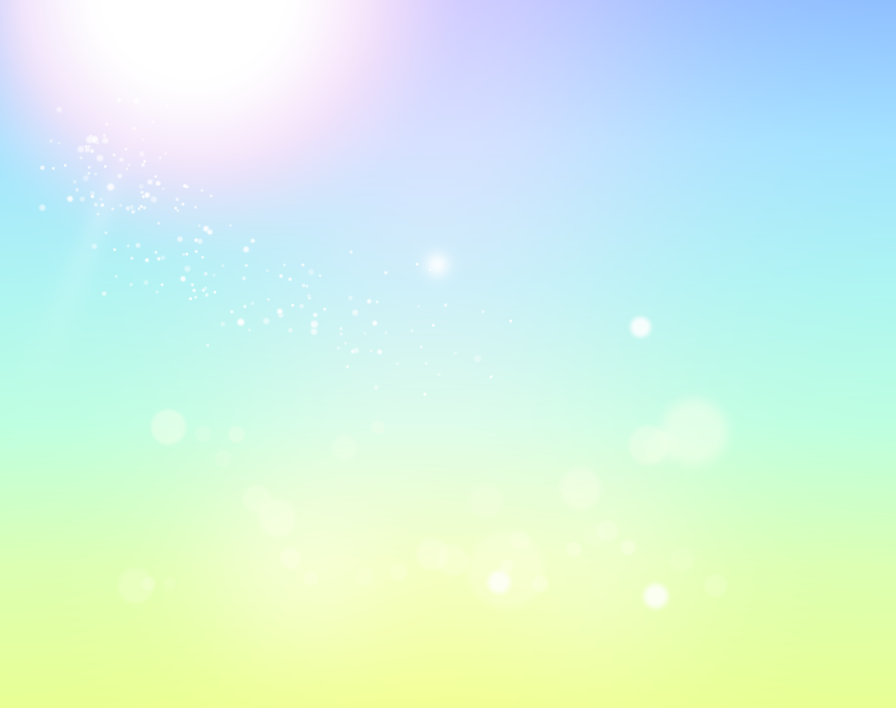
This background is drawn by a Shadertoy shader. Its source:

```glsl
// Pastel spring sky: a white sun glow above drifting dust and soft bokeh lights.

const int DUST_COUNT = 190;
const int BOKEH_COUNT = 28;
const vec2 SUN = vec2(0.215, 1.02);
const vec2 DUST_START = vec2(0.115, 0.79);
const vec2 DUST_BEND = vec2(0.20, 0.53);
const vec2 DUST_END = vec2(0.58, 0.53);
const float DUST_SPREAD = 0.075;
const float RAY_ANGLE = -0.38;
const vec3 HALO_PINK = vec3(0.98, 0.89, 0.98);
const vec3 CREAM = vec3(1.0, 1.0, 0.93);
const vec3 WHITE = vec3(1.0);

// Sky colours from bottom to top, at the centre and at the sides
const vec3 CENTRE_SKY[6] = vec3[6](
    vec3(0.95, 1.00, 0.58), vec3(0.95, 1.00, 0.75), vec3(0.87, 0.99, 0.92),
    vec3(0.81, 0.94, 0.98), vec3(0.84, 0.88, 1.00), vec3(0.82, 0.80, 1.00));
const vec3 SIDE_SKY[6] = vec3[6](
    vec3(0.91, 1.00, 0.58), vec3(0.86, 1.00, 0.70), vec3(0.74, 1.00, 0.88),
    vec3(0.68, 0.96, 0.95), vec3(0.64, 0.89, 1.00), vec3(0.56, 0.75, 1.00));

float hash(float n) {
    n = fract(n * 0.1031);
    n *= n + 33.33;
    n *= n + n;
    return fract(n);
}

float gauss(float x) { return exp(-x * x); }

vec3 skyColour(vec2 uv) {
    float level = clamp(uv.y, 0.0, 0.9999) * 5.0;
    int k = int(level);
    float f = fract(level);
    vec3 centre = mix(CENTRE_SKY[k], CENTRE_SKY[k + 1], f);
    vec3 side = mix(SIDE_SKY[k], SIDE_SKY[k + 1], f);
    return mix(side, centre, gauss((uv.x - 0.48) / 0.27));
}

// Flat light disc with a soft rim
float disc(vec2 p, vec2 centre, float radius, float softness) {
    return 1.0 - smoothstep(radius * (1.0 - softness), radius, length(p - centre));
}

float glow(vec2 p, vec2 centre, float radius) {
    return gauss(length(p - centre) / radius);
}

// Fine sparkles, densest at the start of a curved trail
float dust(vec2 p, vec2 scale) {
    float light = 0.0;
    for (int i = 0; i < DUST_COUNT; i++) {
        float id = float(i) * 7.0 + 3.0;
        float t = pow(hash(id), 1.7);
        vec2 trail = mix(mix(DUST_START, DUST_BEND, t), mix(DUST_BEND, DUST_END, t), t);
        vec2 drift = vec2(hash(id + 1.0) + hash(id + 2.0),
                          hash(id + 3.0) + hash(id + 4.0)) - 1.0;
        float radius = mix(0.003, 0.0075, pow(hash(id + 5.0), 3.0));
        float strength = mix(0.35, 0.9, hash(id + 6.0));
        light = max(light, strength * disc(p, trail * scale + drift * DUST_SPREAD * 1.5, radius, 0.7));
    }
    return light;
}

// Pale discs scattered along the lower part of the sky
float bokeh(vec2 p, vec2 scale) {
    float clear = 1.0;
    for (int i = 0; i < BOKEH_COUNT; i++) {
        float id = float(i) * 11.0 + 401.0;
        float x = mix(0.13, 0.80, fract(float(i) * 0.618 + 0.2));
        float y = 0.08 + 0.32 * hash(id);
        float radius = mix(0.011, 0.034, pow(hash(id + 1.0), 1.6));
        float strength = mix(0.10, 0.38, hash(id + 2.0));
        clear *= 1.0 - strength * disc(p, vec2(x, y) * scale, radius, 0.35);
    }
    return 1.0 - clear;
}

void mainImage(out vec4 fragColor, in vec2 fragCoord) {
    vec2 uv = fragCoord / iResolution.xy;
    vec2 scale = vec2(iResolution.x / iResolution.y, 1.0);
    vec2 p = uv * scale;
    vec3 col = skyColour(uv);

    // Sun halo, faint ray and white core
    vec2 fromSun = p - SUN * scale;
    float d = length(fromSun);
    float ray = gauss((atan(fromSun.x, -fromSun.y) - RAY_ANGLE) / 0.05);
    col = mix(col, WHITE, 0.18 * ray * (1.0 - smoothstep(0.3, 0.7, d)));
    col = mix(col, HALO_PINK, 0.9 * (1.0 - smoothstep(0.22, 0.40, d)));
    col = mix(col, WHITE, 1.0 - smoothstep(0.12, 0.29, d));

    // Warm haze near the ground
    float haze = 0.45 * glow(p, vec2(0.34, 0.21) * scale, 0.14)
               + 0.30 * glow(p, vec2(0.66, 0.21) * scale, 0.16);
    col = mix(col, CREAM, haze);

    // Large lights, then scattered bokeh
    float large = 0.45 * disc(p, vec2(0.775, 0.39) * scale, 0.062, 0.5);
    large = max(large, 0.25 * disc(p, vec2(0.565, 0.195) * scale, 0.064, 0.3));
    large = max(large, 0.40 * disc(p, vec2(0.188, 0.397) * scale, 0.029, 0.3));
    large = max(large, 0.35 * disc(p, vec2(0.648, 0.31) * scale, 0.036, 0.4));
    col = mix(col, CREAM, large);
    col = mix(col, CREAM, bokeh(p, scale));

    // Bright sparks and dust
    float sparks = 0.85 * disc(p, vec2(0.715, 0.538) * scale, 0.020, 0.6);
    sparks = max(sparks, 0.85 * glow(p, vec2(0.488, 0.626) * scale, 0.018));
    sparks = max(sparks, 0.80 * disc(p, vec2(0.732, 0.158) * scale, 0.024, 0.6));
    sparks = max(sparks, 0.75 * disc(p, vec2(0.557, 0.178) * scale, 0.022, 0.6));
    col = mix(col, WHITE, max(sparks, dust(p, scale)));

    fragColor = vec4(col, 1.0);
}
```
